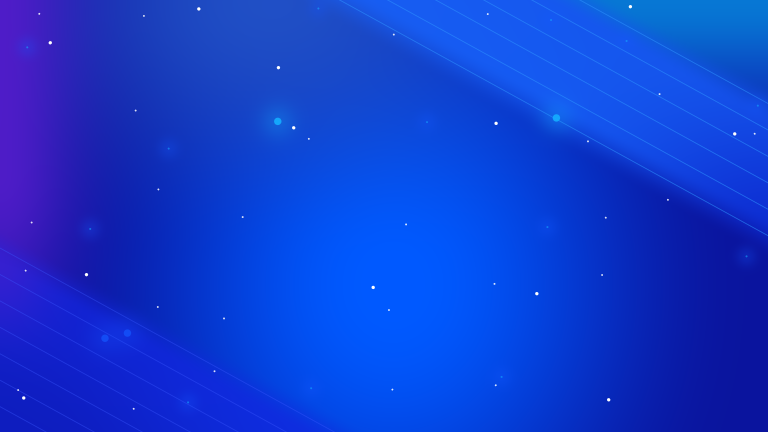
Give the GLSL for this background, as a Shadertoy shader.

```glsl
// A deep blue backdrop: a radial glow with violet and teal corners, two soft
// diagonal bands ruled with fine lines, glowing orbs and a scatter of stars.
// Lengths are in canvas heights; bands are measured along a shared normal.

const vec3 NAVY = vec3(0.04, 0.08, 0.62);
const vec3 CORE = vec3(0.00, 0.35, 1.00);
const vec3 TOP_WASH = vec3(0.13, 0.32, 0.78);
const vec3 VIOLET = vec3(0.32, 0.11, 0.79);
const vec3 TEAL = vec3(0.02, 0.48, 0.82);
const vec3 DUSK = vec3(0.04, 0.23, 0.73);
const vec3 UPPER_BAND = vec3(0.09, 0.38, 0.98);
const vec3 UPPER_FAR = vec3(0.05, 0.18, 0.85);
const vec3 LOWER_BAND = vec3(0.07, 0.15, 0.88);
const vec3 UPPER_LINE = vec3(0.18, 0.58, 1.00);
const vec3 LOWER_LINE = vec3(0.22, 0.34, 1.00);
const vec3 CYAN = vec3(0.08, 0.68, 1.00);
const vec3 AZURE = vec3(0.08, 0.34, 1.00);

const vec2 BAND_NORMAL = vec2(0.482, 0.876);
const float UPPER_START = 1.255;
const float UPPER_END = 1.523;
const float LOWER_START = 0.373;
const float LINE_GAP = 0.0536;
const float LINE_WIDTH = 0.0018;
const float ORB_RADIUS = 0.0085;

vec3 hash3(vec2 cell) {
    vec3 q = fract(vec3(cell.xyx) * vec3(0.1031, 0.1030, 0.0973));
    q += dot(q, q.yxz + 33.33);
    return fract((q.xxy + q.yzz) * q.zyx);
}

// Antialiased coverage of a disc
float disc(float dist, float radius, float px) {
    return clamp(0.5 + (radius - dist) / px, 0.0, 1.0);
}

// Fine parallel lines at multiples of LINE_GAP
float ruling(float d, float px) {
    float offset = abs(d - LINE_GAP * round(d / LINE_GAP));
    float soft = max(px, LINE_WIDTH);
    return LINE_WIDTH / soft * (1.0 - smoothstep(0.0, soft, offset));
}

// Jittered stars, one per cell: x is the dot, y its halo
vec2 scatter(vec2 p, float size, float density, float radius, float seed, float px) {
    vec2 cell = floor(p / size);
    vec3 h = hash3(cell + seed);
    float dist = length(p - (cell + 0.2 + 0.6 * h.xy) * size);
    float halo = 1.0 - smoothstep(0.0, 0.2 * size, dist);
    return step(h.z, density) * vec2(disc(dist, radius, px), halo * halo);
}

void addOrb(inout vec3 col, vec2 p, vec2 center, vec3 tint, float strength, float px) {
    float dist = length(p - center);
    col = mix(col, tint, 0.28 * strength * exp(-dist * dist / 0.0016));
    col = mix(col, tint, strength * disc(dist, ORB_RADIUS, px));
}

vec3 backdrop(vec2 p) {
    float glow = 1.0 - smoothstep(0.05, 1.0, length((p - vec2(0.91, 0.34)) / vec2(0.83, 0.95)));
    vec3 col = mix(NAVY, CORE, glow);
    float wash = smoothstep(0.4, 1.0, p.y) * exp(-pow((p.x - 0.62) / 0.5, 2.0));
    col = mix(col, TOP_WASH, 0.95 * wash);
    float edge = exp(-p.x * p.x / 0.03) * smoothstep(0.05, 0.6, p.y);
    return mix(col, VIOLET, 0.95 * edge);
}

void addBands(inout vec3 col, vec2 p, float px) {
    float d = dot(p, BAND_NORMAL);

    // Upper band, then the teal corner beyond it
    float upper = smoothstep(UPPER_START - 0.05, UPPER_START + 0.04, d);
    vec3 bandColor = mix(UPPER_BAND, UPPER_FAR, smoothstep(1.15, 1.8, p.x) * (1.0 - smoothstep(0.4, 0.9, p.y)));
    col = mix(col, bandColor, 0.85 * upper);
    float beyond = smoothstep(UPPER_END - 0.04, UPPER_END + 0.04, d);
    vec3 corner = mix(DUSK, TEAL, smoothstep(0.76, 1.0, p.y));
    col = mix(col, corner, 0.9 * beyond);

    // Lower band, brightest just inside its edge
    float depth = LOWER_START - d;
    float lower = smoothstep(-0.04, 0.04, depth);
    col = mix(col, LOWER_BAND, lower * mix(0.75, 0.5, smoothstep(0.0, 0.35, depth)));
    float violetEdge = exp(-p.x * p.x / 0.012) * smoothstep(0.15, 0.42, p.y);
    col = mix(col, VIOLET, 0.5 * lower * violetEdge);

    float inUpper = step(UPPER_START - 0.01, d) * step(d, UPPER_END + 0.01);
    col = mix(col, UPPER_LINE, 0.6 * inUpper * ruling(d - UPPER_START, px));
    float inLower = step(-0.01, depth);
    col = mix(col, LOWER_LINE, 0.45 * inLower * ruling(depth, px));
}

void mainImage(out vec4 fragColor, in vec2 fragCoord) {
    float px = 1.0 / iResolution.y;
    vec2 p = fragCoord * px;
    vec3 col = backdrop(p);
    addBands(col, p, px);

    // Accent orbs
    addOrb(col, p, vec2(0.643, 0.719), CYAN, 0.9, px);
    addOrb(col, p, vec2(1.288, 0.727), CYAN, 0.9, px);
    addOrb(col, p, vec2(0.243, 0.217), AZURE, 0.7, px);
    addOrb(col, p, vec2(0.295, 0.229), AZURE, 0.7, px);

    // Faint blue sparks, then small and large white stars
    vec2 spark = scatter(p, 0.27, 0.5, 0.0022, 7.0, px);
    col = mix(col, AZURE, 0.25 * spark.y);
    col = mix(col, CYAN, 0.55 * spark.x);
    float small = scatter(p, 0.21, 0.55, 0.0021, 31.0, px).x;
    float large = scatter(p, 0.26, 0.5, 0.0038, 53.0, px).x;
    col = mix(col, vec3(1.0), max(0.85 * small, large));

    fragColor = vec4(col, 1.0);
}
```
